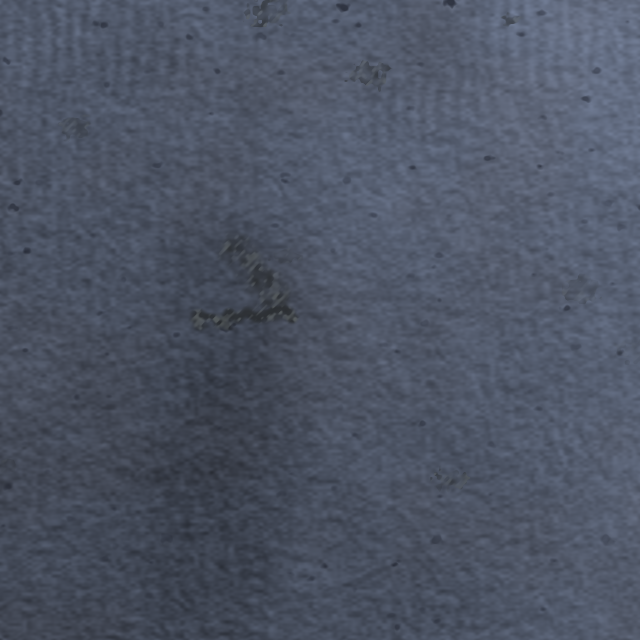
Write a three.js fragment shader that draws this texture.

```glsl
// Weathered blue-grey slab in dim light: soft uneven shading, faint upright ribs
// and fine relief from value noise, with dark pits scattered on jittered grids
// and tufts of dry olive moss, the largest bent into a ragged wedge.

varying vec2 vUv;

const vec3 SLATE = vec3(0.311, 0.343, 0.410);
const vec3 WARM_STAIN = vec3(0.298, 0.315, 0.365);
const vec3 PIT = vec3(0.130, 0.145, 0.190);
const vec3 MOSS_DARK = vec3(0.150, 0.160, 0.165);
const vec3 MOSS_LIGHT = vec3(0.350, 0.370, 0.365);
const vec2 LIGHT_TILT = vec2(0.20, 0.25);
const vec2 RELIEF_SCALE = vec2(60.0, 78.0);
const vec2 GRAIN_SCALE = vec2(130.0, 210.0);
const float BLOTCHES = 0.34;
const float MOTTLE = 0.13;
const float DAMP = 0.10;
const float RELIEF = 0.23;
const float GRAIN = 0.17;
const float RIB_COUNT = 37.0;
const float RIB_DEPTH = 0.065;
const float SOFT = 0.0032;

float hash(vec2 p) {
  vec3 q = fract(vec3(p.xyx) * 0.1031);
  q += dot(q, q.yzx + 33.33);
  return fract((q.x + q.y) * q.z);
}

vec2 hash2(vec2 p) {
  return vec2(hash(p + 17.0), hash(p + 71.0));
}

float noise(vec2 p) {
  vec2 i = floor(p);
  vec2 f = fract(p);
  f = f * f * (3.0 - 2.0 * f);
  float low = mix(hash(i), hash(i + vec2(1.0, 0.0)), f.x);
  float high = mix(hash(i + vec2(0.0, 1.0)), hash(i + 1.0), f.x);
  return mix(low, high, f.y);
}

float fbm(vec2 p) {
  float sum = 0.0;
  float weight = 0.53;
  for (int i = 0; i < 4; i++) {
    sum += weight * noise(p);
    p = mat2(1.6, 1.2, -1.2, 1.6) * p + 19.7;
    weight *= 0.5;
  }
  return sum;
}

// Height of the small bumps; their slope gives the light and dark sides.
float bumps(vec2 p) {
  p += 0.012 * vec2(noise(p * 40.0), noise(p * 40.0 + 23.0));
  return 0.65 * noise(p * RELIEF_SCALE) + 0.35 * noise(p * RELIEF_SCALE * 1.9 + 7.0);
}

// Broken upright ribs that fan out slightly towards the bottom.
float ribs(vec2 p) {
  float x = (p.x - 0.5) * (0.88 + 0.16 * p.y);
  float wobble = 4.5 * noise(p * vec2(13.0, 18.0));
  float wave = cos(6.2832 * x * RIB_COUNT + wobble);
  float patches = smoothstep(0.38, 0.68, fbm(p * vec2(6.0, 5.0) + 3.0));
  float dashes = mix(0.3, 1.2, noise(p * vec2(35.0, 28.0) + 60.0));
  return wave * patches * dashes * mix(0.6, 1.1, smoothstep(0.55, 0.95, p.y));
}

// Coverage of flattened ragged spots, at most one in each grid cell.
float spots(vec2 p, float cells, float share, float radius, float seed) {
  float cover = 0.0;
  vec2 home = floor(p * cells);
  float ragged = noise(p * 150.0 + seed) - 0.5;
  for (int y = -1; y <= 1; y++) {
    for (int x = -1; x <= 1; x++) {
      vec2 cell = home + vec2(float(x), float(y));
      vec2 d = p - (cell + hash2(cell + seed)) / cells;
      float size = radius * mix(0.35, 1.0, hash(cell + seed + 5.0));
      float dist = length(d * vec2(0.85, 1.25)) + 1.3 * ragged * size;
      float present = step(hash(cell + seed + 9.0), share);
      float depth = mix(0.25, 1.0, hash(cell + seed + 13.0));
      cover = max(cover, present * depth * (1.0 - smoothstep(size - SOFT, size + SOFT, dist)));
    }
  }
  return cover;
}

float segment(vec2 p, vec2 a, vec2 b) {
  vec2 ab = b - a;
  return length(p - a - ab * clamp(dot(p - a, ab) / dot(ab, ab), 0.0, 1.0));
}

// The large moss wedge: a dark lower edge and a looser slanting side.
float wedge(vec2 p) {
  vec2 q = p + 0.018 * (vec2(noise(p * 70.0), noise(p * 70.0 + 31.0)) - 0.5);
  float edge = 1.0 - smoothstep(0.002, 0.016, segment(q, vec2(0.305, 0.499), vec2(0.455, 0.510)));
  float side = 1.0 - smoothstep(0.004, 0.034, segment(q, vec2(0.368, 0.615), vec2(0.435, 0.530)));
  return max(edge, side * mix(0.3, 1.0, noise(p * 95.0)));
}

void main() {
  vec2 p = vUv;

  // Broad light, blotches and a damp streak below the moss
  float light = 1.0 + dot(p - 0.5, LIGHT_TILT) + BLOTCHES * (fbm(p * 3.2 + 5.0) - 0.5);
  light += MOTTLE * (fbm(p * vec2(15.0, 19.0) + 80.0) - 0.5);
  light -= DAMP * (1.0 - smoothstep(0.02, 0.17, segment(p, vec2(0.38, 0.56), vec2(0.33, 0.10))));
  float stain = smoothstep(0.45, 0.75, fbm(p * vec2(6.0, 7.0) + 40.0));
  vec3 color = mix(SLATE, WARM_STAIN, 0.4 * stain);

  // Surface texture
  light += RELIEF * (bumps(p) - bumps(p + vec2(0.004, 0.008)));
  light += GRAIN * (noise(p * GRAIN_SCALE) - 0.5) + RIB_DEPTH * ribs(p);
  color *= light;

  // Pits, each with a faint lit rim below
  float pits = max(spots(p, 9.0, 0.22, 0.010, 3.0), 0.7 * spots(p, 22.0, 0.20, 0.0055, 50.0));
  float rim = spots(p + vec2(0.0, 0.007), 9.0, 0.22, 0.010, 3.0);
  color += 0.03 * rim * (1.0 - pits);
  color = mix(color, PIT, 0.8 * pits);

  // Moss tufts with pale fibres
  float tufts = spots(p, 4.0, 0.35, 0.024, 90.0) * mix(0.1, 1.0, noise(p * 85.0 + 11.0));
  float moss = max(wedge(p), tufts);
  float fibre = smoothstep(0.4, 0.9, noise(vec2(p.x + p.y, p.y - p.x) * vec2(80.0, 150.0)));
  color = mix(color, mix(MOSS_DARK, MOSS_LIGHT, fibre), 0.75 * moss);

  gl_FragColor = vec4(color, 1.0);
}
```
